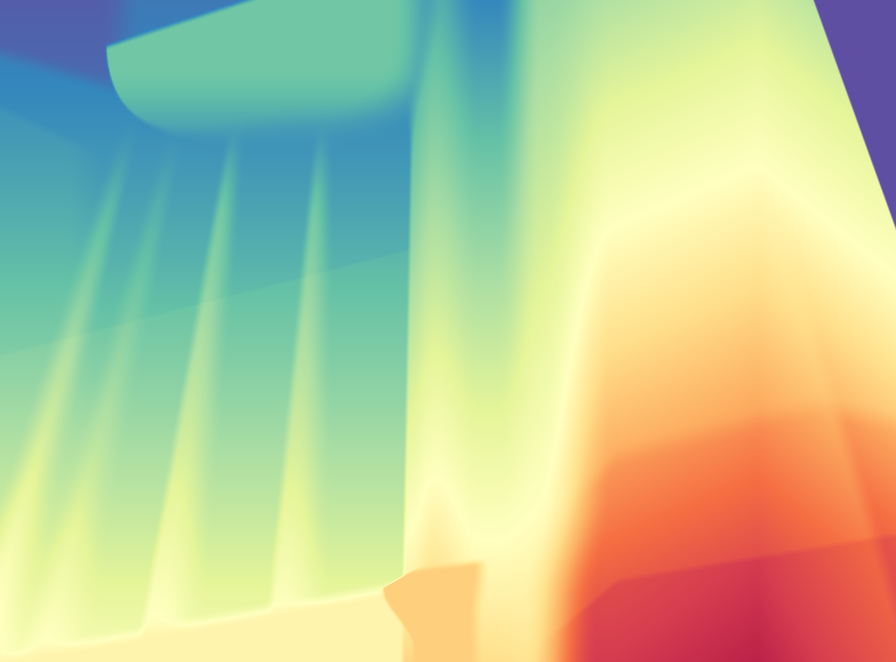
Write a Shadertoy shader that draws this texture map.

```glsl
// Tunable values: x runs 0..1 across the canvas, y runs 0..1 upward
const float EDGE = 0.003;
const float GROUND_DEPTH = 0.465;
const float POST_DEPTH = 0.365;
const float SHADE_DEPTH = 0.785;
const vec2 SHADE_CENTER = vec2(0.306, 0.965);
const vec2 SHADE_RADIUS = vec2(0.189, 0.185);
const vec2 ROOF_PEAK = vec2(0.846, 0.732);

// Ribs: x at top, x at bottom, strength, softness of the left edge
const int RIB_COUNT = 4;
const vec4 RIBS[RIB_COUNT] = vec4[](
    vec4(0.139, -0.045, 0.085, 0.030), vec4(0.190, 0.028, 0.040, 0.025),
    vec4(0.256, 0.154, 0.075, 0.010), vec4(0.352, 0.295, 0.075, 0.010));

// Spectral ramp from near (red) to far (violet)
const vec3 RAMP[11] = vec3[](
    vec3(0.62, 0.00, 0.26), vec3(0.84, 0.24, 0.31), vec3(0.96, 0.43, 0.26),
    vec3(0.99, 0.68, 0.38), vec3(1.00, 0.88, 0.55), vec3(1.00, 1.00, 0.75),
    vec3(0.90, 0.96, 0.60), vec3(0.67, 0.87, 0.64), vec3(0.40, 0.76, 0.65),
    vec3(0.20, 0.53, 0.74), vec3(0.37, 0.31, 0.64));

vec3 depthColor(float depth) {
    float s = clamp(depth, 0.0, 1.0) * 10.0;
    int i = min(int(s), 9);
    return mix(RAMP[i], RAMP[i + 1], s - float(i));
}

float soft(float d, float w) { return smoothstep(-w, w, d); }

float quadratic(float y, float a, float b, float c) {
    return a + y * (b + y * c);
}

// Ribbed panels fading into the distance
float panelDepth(vec2 p) {
    float depth = quadratic(p.y, 0.545, 0.60, -0.22);
    depth -= 0.012 * soft(0.595 + 0.35 * (p.x - 0.378) - p.y, EDGE);
    for (int i = 0; i < RIB_COUNT; i++) {
        vec4 rib = RIBS[i];
        float t = (0.824 - p.y) / 0.784;
        float d = p.x - mix(rib.x, rib.y, t);
        float width = mix(0.022, 0.075, clamp(t, 0.0, 1.0));
        float profile = smoothstep(-0.2 * rib.w, rib.w, d)
                      * (1.0 - smoothstep(0.25 * width, width, d));
        depth -= rib.z * profile * smoothstep(-0.03, 0.22, t);
    }
    float corner = soft(p.y - 0.92 + 0.4 * p.x, 0.018);
    depth += 0.05 * corner * (1.0 - smoothstep(0.11, 0.16, p.x));
    depth -= 0.015 * soft(0.838 - 0.65 * p.x - p.y, 0.01)
           * (1.0 - smoothstep(0.07, 0.12, p.x));
    float ground = 0.111 - 0.243 * (0.430 - p.x);
    return mix(depth, GROUND_DEPTH, soft(ground - p.y, 0.014));
}

// Rounded shade with a crisp left rim and a hazy right side
float addShade(float depth, vec2 p) {
    vec2 q = abs(p - SHADE_CENTER) / SHADE_RADIUS;
    float r = pow(q.x * q.x * q.x + q.y * q.y * q.y, 1.0 / 3.0);
    float haze = mix(0.015, 0.32, smoothstep(0.13, 0.34, p.x));
    float mask = 1.0 - smoothstep(1.0 - haze, 1.0 + 0.3 * haze, r);
    mask *= soft(0.93 + 0.44 * (p.x - 0.12) - p.y, 0.006);
    float shade = SHADE_DEPTH + 0.075 * smoothstep(0.90, 0.78, p.y);
    return mix(depth, shade, mask);
}

// Peaked wall with two creases toward the floor
float wallDepth(vec2 p) {
    float dx = p.x - ROOF_PEAK.x;
    float h = p.y - ROOF_PEAK.y + max(-0.58 * dx, 1.08 * dx);
    float side = soft(p.x - 0.859 - 0.226 * (0.71 - p.y), 0.012);
    float depth = 0.49 + h * (h > 0.0 ? 0.54 : mix(0.57, 0.68, side));
    float cx = p.x - 0.69;
    float upper = 0.313 + min(1.35 * cx, min(0.335 * cx, 0.134 - 0.27 * cx));
    float lower = 0.123 + min(1.13 * cx, 0.223 * cx);
    depth -= mix(0.03, 0.045, side) * soft(upper - p.y, 0.022);
    depth -= 0.034 * soft(lower - p.y, 0.006);
    return depth + 0.28 * max(lower - p.y, 0.0);
}

// Vertical folds joining the panels to the wall
float foldDepth(vec2 p) {
    float ridge = quadratic(p.y, 0.33, 0.65, -0.15);
    float trough = quadratic(p.y, 0.40, 0.55, -0.05);
    float flank = quadratic(p.y, 0.42, 0.35, -0.04);
    ridge += 0.05 * (1.0 - smoothstep(0.455, 0.485, p.x));
    float depth = mix(ridge, trough, smoothstep(0.485, 0.535, p.x));
    depth = mix(depth, flank, smoothstep(0.555, 0.605, p.x));
    float shift = 0.016 * smoothstep(0.25, 0.10, p.y);
    float wall = smoothstep(0.599 - shift, 0.684 - shift, p.x);
    return mix(depth, wallDepth(p), wall);
}

// Short flared post at the foot of the first fold
float postMask(vec2 p) {
    float left = 0.462 - 0.035 * smoothstep(0.02, 0.112, p.y);
    left += 1.3 * max(p.y - 0.112, 0.0);
    float right = 0.532 + 0.006 * smoothstep(0.07, 0.14, p.y);
    float top = 0.139 + 0.17 * (p.x - 0.46);
    return soft(p.x - left, EDGE) * soft(right - p.x, 0.010)
         * soft(top - p.y, 0.007);
}

void mainImage(out vec4 fragColor, in vec2 fragCoord) {
    vec2 p = fragCoord / iResolution.xy;
    float panels = addShade(panelDepth(p), p);
    float seam = 0.449 + 0.013 * p.y + 0.018 * smoothstep(0.82, 1.0, p.y);
    float seamWidth = mix(EDGE, 0.016, smoothstep(0.75, 0.95, p.y));
    float depth = mix(panels, foldDepth(p), soft(p.x - seam, seamWidth));
    depth = mix(depth, POST_DEPTH, postMask(p));
    vec3 color = depthColor(depth);
    float beyond = p.x - 0.908 - 0.266 * (1.0 - p.y);
    color = mix(color, RAMP[10], soft(beyond, 0.0015));
    fragColor = vec4(color, 1.0);
}
```
